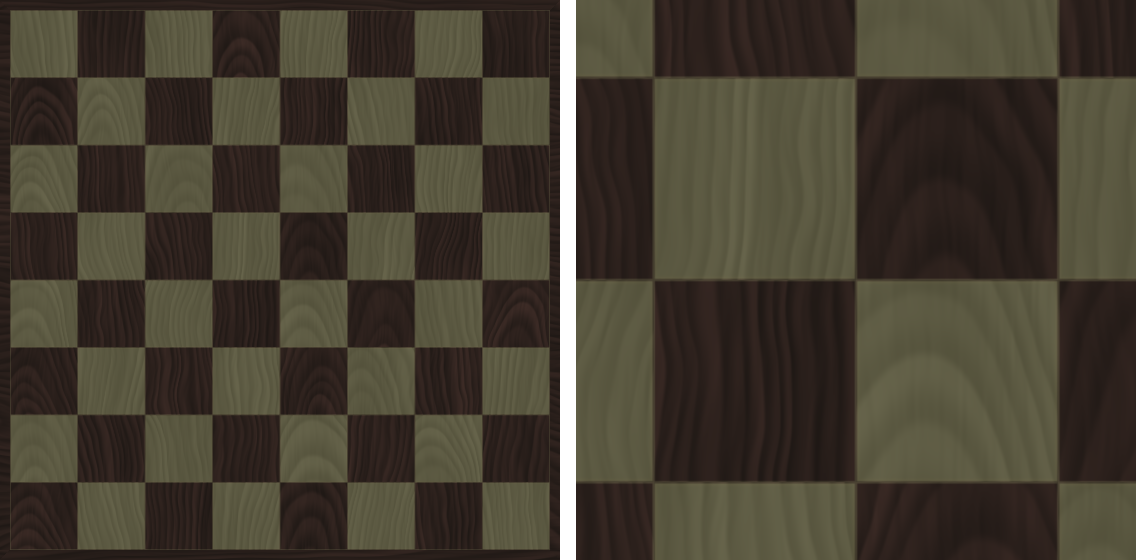
Left, the full canvas; right, a detail of the centre.
Reproduce this pattern procedurally as a Shadertoy shader.

```glsl
// An eight by eight wooden checkerboard in olive and dark brown, with a thin frame.
// Each square is cut from its own "log": growth rings are nested hyperbolas, which
// read as arches near the heart and as straight grain away from it.

#define CELLS       8.0
#define MARGIN      0.0182
#define RINGS       10.0
#define RING_WARP   0.16
#define TAPER       0.32
#define EDGE_SOFT   0.012
#define DARK_LOW    vec3(0.100, 0.082, 0.070)
#define DARK_HIGH   vec3(0.228, 0.163, 0.143)
#define LIGHT_LOW   vec3(0.312, 0.303, 0.218)
#define LIGHT_HIGH  vec3(0.398, 0.388, 0.291)
#define SEAM_GLOW   vec3(0.022, 0.015, 0.004)

float hash(vec2 p)
{
    vec3 q = fract(p.xyx * 0.1031);
    q += dot(q, q.yzx + 33.33);
    return fract((q.x + q.y) * q.z);
}

float noise(vec2 p)
{
    vec2 i = floor(p), f = fract(p);
    f = f * f * (3.0 - 2.0 * f);
    return mix(mix(hash(i), hash(i + vec2(1, 0)), f.x),
               mix(hash(i + vec2(0, 1)), hash(i + vec2(1, 1)), f.x), f.y);
}

// Brightness of wood, 0 to 1; the grain runs along y, one unit is one square.
float woodGrain(vec2 p, float seed, float archChance)
{
    vec2 shift = vec2(seed * 7.3, seed * 3.7);
    float pick = hash(vec2(seed, 1.5));
    float spread = hash(vec2(seed, 4.5));

    // Uneven growth bends the rings.
    float bend = noise(p * vec2(1.6, 1.5) + shift) - 0.5;
    float ripple = noise(p * vec2(5.0, 3.5) + shift) - 0.5;
    float x = p.x + RING_WARP * bend + 0.045 * ripple;

    // The heart lies inside the square for arches, beside it for straight grain.
    float heart = spread < 0.5 ? -0.9 : 1.9;
    if (pick < archChance) heart = mix(0.2, 0.65, spread);
    float depth = 0.15 + 0.3 * hash(vec2(seed, 8.5)) + TAPER * p.y;
    float radius = length(vec2(x - heart, depth));

    // Each ring brightens slowly and ends in a sharp dark line.
    float phase = radius * RINGS * mix(0.8, 1.25, hash(vec2(seed, 12.5)));
    phase += 0.9 * noise(vec2(phase * 0.6, seed));
    float t = fract(phase);
    float ring = smoothstep(0.0, 0.65, t) * (1.0 - smoothstep(0.78, 1.0, t));
    ring *= mix(0.3, 1.0, hash(vec2(floor(phase), seed)));

    // Fine fibres and broad stains.
    float fibre = noise(vec2(x * 42.0, p.y * 3.5) + shift);
    float stain = noise(p * vec2(3.5, 1.0) + shift.yx);
    return 0.12 + 0.52 * ring + 0.2 * fibre + 0.28 * stain;
}

void mainImage(out vec4 fragColor, in vec2 fragCoord)
{
    vec2 uv = fragCoord / iResolution.xy;
    float cellScale = CELLS / (1.0 - 2.0 * MARGIN);
    vec2 board = (uv - MARGIN) * cellScale;
    float soft = max(EDGE_SOFT, cellScale / min(iResolution.x, iResolution.y));

    // Squares: a smooth product of two alternating signs.
    vec2 cell = clamp(floor(board), 0.0, CELLS - 1.0);
    vec2 local = board - cell;
    vec2 edge = min(local, 1.0 - local);
    vec2 parity = (1.0 - 2.0 * mod(cell, 2.0)) * smoothstep(0.0, soft, edge);
    float light = 0.5 - 0.5 * parity.x * parity.y;

    // Every fourth column tends to show arched grain.
    float archChance = mod(cell.x, 4.0) < 0.5 ? 0.75 : 0.15;
    float grain = woodGrain(local, cell.x + cell.y * CELLS + 3.0, archChance);
    vec3 color = mix(mix(DARK_LOW, DARK_HIGH, grain),
                     mix(LIGHT_LOW, LIGHT_HIGH, grain), light);

    // Faint warm rim around the light squares.
    float rim = 1.0 - smoothstep(0.0, 0.028, min(edge.x, edge.y));
    color += SEAM_GLOW * rim * light;

    // Frame: horizontal grain, seeded per side.
    vec2 fromCentre = uv - 0.5;
    bool isSide = abs(fromCentre.x) > abs(fromCentre.y);
    float frameSeed = isSide ? 81.0 + step(0.0, fromCentre.x)
                             : 91.0 + step(0.0, fromCentre.y);
    vec2 framePoint = isSide ? vec2(fract(board.y * 0.125) * 8.0, board.x)
                             : vec2(board.y, board.x * 0.5);
    float frameGrain = woodGrain(framePoint, frameSeed, 0.0);
    vec3 frameColor = mix(DARK_LOW, DARK_HIGH, frameGrain * 0.85);
    float outside = max(abs(fromCentre.x), abs(fromCentre.y)) - (0.5 - MARGIN);
    float frame = smoothstep(-0.5 * soft, 0.5 * soft, outside * cellScale);

    fragColor = vec4(mix(color, frameColor, frame), 1.0);
}
```
